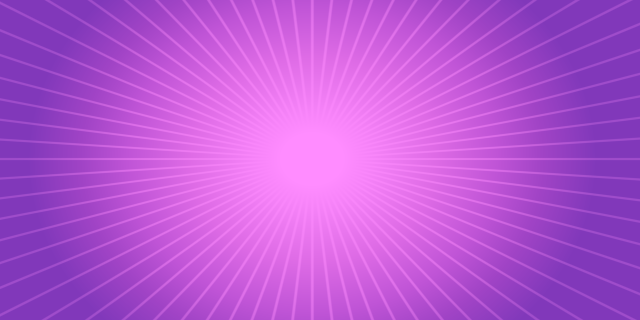
This background is drawn by a Shadertoy shader. Its source:

```glsl
const float TAU = 6.2831853;
const float RAY_COUNT = 72.0;
const vec2 CENTER = vec2(0.488, 0.503);

const vec3 CORE = vec3(1.00, 0.55, 1.00);
const vec3 PINK = vec3(0.87, 0.42, 0.90);
const vec3 ORCHID = vec3(0.75, 0.33, 0.84);
const vec3 VIOLET = vec3(0.63, 0.265, 0.775);
const vec3 PURPLE = vec3(0.505, 0.22, 0.73);

// Clamped linear ramp from 0 at a to 1 at b
float ramp(float a, float b, float x) {
    return clamp((x - a) / (b - a), 0.0, 1.0);
}

// Radial gradient, bright in the middle
vec3 glow(float radius) {
    vec3 color = mix(CORE, PINK, ramp(0.08, 0.32, radius));
    color = mix(color, ORCHID, ramp(0.32, 0.48, radius));
    color = mix(color, VIOLET, ramp(0.48, 0.60, radius));
    return mix(color, PURPLE, ramp(0.60, 0.74, radius));
}

// Coverage of thin rays spaced evenly by angle
float rays(vec2 p, float count, float halfWidth, float blur) {
    float turn = atan(p.y, p.x) / TAU * count;
    float offset = abs(fract(turn + 0.5) - 0.5) * TAU / count;
    float dist = offset * length(p);
    return 1.0 - smoothstep(halfWidth - blur, halfWidth + blur, dist);
}

void mainImage(out vec4 fragColor, in vec2 fragCoord) {
    vec2 p = (fragCoord - CENTER * iResolution.xy) / iResolution.y;
    float pixel = 1.0 / iResolution.y;

    // Background glow, slightly wider than tall
    float radius = length(p * vec2(1.0 / 1.2, 1.0));
    vec3 color = glow(radius);

    // Rays thicken outward, dim at the rim and melt into the core
    vec2 rayPoint = p * vec2(1.0, 1.4);
    float halfWidth = 0.0035 + 0.0012 * length(rayPoint);
    float coverage = rays(rayPoint, RAY_COUNT, halfWidth, pixel);
    float strength = mix(0.48, 0.24, smoothstep(0.35, 0.80, radius));
    strength *= smoothstep(0.08, 0.17, radius);
    color = mix(color, CORE, coverage * strength);

    fragColor = vec4(color, 1.0);
}
```
